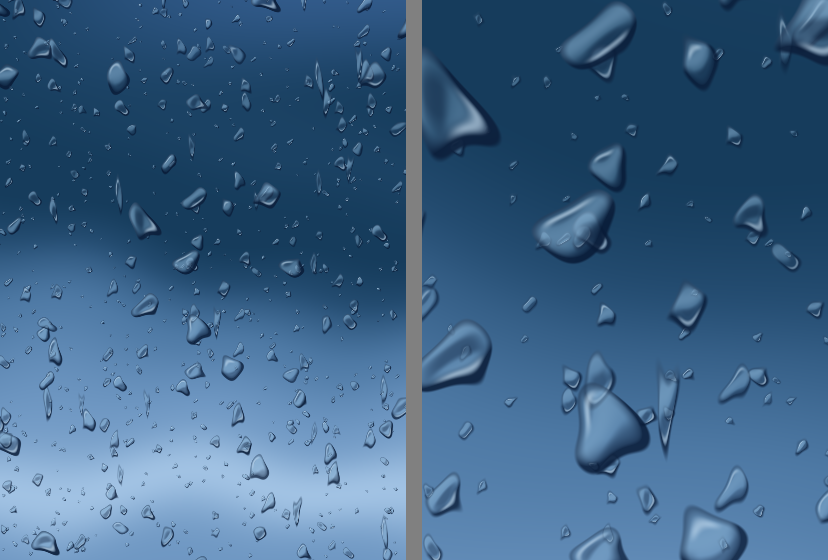
Left, the full canvas; right, a detail of the centre.
A WebGL 1 fragment shader for this texture:

```glsl
precision highp float;
// Rain drops on a window pane before a blurred blue dusk sky.
uniform vec2 u_resolution;

// Palette
const vec3 INK   = vec3(0.02, 0.09, 0.20);
const vec3 NIGHT = vec3(0.085, 0.235, 0.36);
const vec3 DUSK  = vec3(0.16, 0.32, 0.47);
const vec3 MIST  = vec3(0.30, 0.47, 0.64);
const vec3 HAZE  = vec3(0.43, 0.59, 0.76);
const vec3 GLOW  = vec3(0.63, 0.76, 0.89);
const vec3 WATER = vec3(0.52, 0.68, 0.81);
const vec3 GLINT = vec3(0.80, 0.89, 0.96);

// Tuning, lengths in canvas heights
const float GLOW_HEIGHT = 0.13;
const float GLOW_WIDTH  = 0.075;
const float EDGE_BLUR   = 0.0011;
const float SHAPE_WARP  = 0.25;
const vec2  LIGHT_DIR   = vec2(-0.6, 0.8);

vec2 hash2(vec2 p) {
  vec2 k = vec2(dot(p, vec2(127.1, 311.7)), dot(p, vec2(269.5, 183.3)));
  return fract(sin(k) * 43758.5453);
}

// Out-of-focus bands of sky, bent by slow sines
vec3 sky(vec2 p) {
  float wave = 0.018 * sin(p.x * 9.0 + p.y * 5.0 + 1.0)
             + 0.012 * sin(p.x * 17.0 - p.y * 8.0);
  float slope = 0.16 * (p.x - 0.36) * smoothstep(0.2, 0.5, p.y);
  float y = p.y + wave + slope;
  float g = (y - GLOW_HEIGHT) / GLOW_WIDTH;
  vec3 c = mix(HAZE, GLOW, exp(-g * g));
  c = mix(c, MIST, smoothstep(0.24, 0.43, y));
  c = mix(c, DUSK, smoothstep(0.39, 0.53, y));
  c = mix(c, NIGHT, smoothstep(0.47, 0.60, y));
  float cloud = 0.5 + 0.5 * sin(p.x * 6.0 + 2.0 * sin(p.y * 9.0) + 4.0);
  c = mix(c, DUSK, 0.3 * cloud * smoothstep(0.6, 0.75, y));
  float top = smoothstep(0.80, 1.04, p.y) * smoothstep(-0.25, 0.55, p.x);
  return mix(c, vec3(0.20, 0.36, 0.55), top);
}

// Colour inside one drop; q is the place in the drop, r runs 0 to 1 at its rim
vec3 shadeDrop(vec3 scene, vec2 q, float r, float seed) {
  float facing = dot(q, LIGHT_DIR);
  float fold = 0.5 + 0.5 * sin(q.x * 2.4 - q.y * 3.2 + seed * 6.28);
  float body = 0.15 + 0.35 * fold + 0.2 * smoothstep(-0.5, 0.6, facing);
  vec3 c = mix(scene, WATER, body);
  float crescent = smoothstep(0.4, 0.95, r) * smoothstep(0.2, -0.6, facing);
  float outline = 0.5 * smoothstep(0.72, 1.0, r);
  float hollow = 0.4 * smoothstep(0.65, 0.1, fold) * smoothstep(0.9, 0.3, r);
  c = mix(c, INK, clamp(0.85 * crescent + outline + hollow, 0.0, 0.88));
  float side = seed > 0.45 ? -facing : facing;
  float arc = smoothstep(0.17, 0.0, abs(r - 0.68)) * smoothstep(0.25, 0.65, side);
  return mix(c, GLINT, 0.6 * arc);
}

// One jittered cell layer of drops laid over the scene
vec3 drops(vec3 scene, vec2 p, float cell, float size, float stretch,
           float taper, float chance, float layer) {
  vec3 c = scene;
  vec2 home = floor(p / cell);
  float blur = max(EDGE_BLUR, 0.6 / u_resolution.y);
  for (int j = -1; j <= 1; j++) {
    for (int i = -1; i <= 1; i++) {
      vec2 id = home + vec2(float(i), float(j));
      vec2 place = hash2(id + layer);
      vec2 form = hash2(id + layer + 37.3);
      vec2 look = hash2(id + layer + 71.9);
      float present = step(look.x, chance);
      float radius = size * mix(0.5, 1.0, form.x);
      float tall = stretch * mix(0.75, 1.35, form.y * form.y);
      vec2 q = p - (id + 0.5 + 0.8 * (place - 0.5)) * cell;
      q.x -= q.y * (place.y - 0.5) * 0.9 / stretch;
      q /= radius * vec2(1.0, tall);
      q += SHAPE_WARP * sin(q.yx * 2.4 + 6.28 * vec2(form.y, place.x));
      q.x *= 1.0 + taper * q.y;
      float r = length(q);
      float w = blur / radius;
      float cover = present * (1.0 - smoothstep(1.0 - w, 1.0 + w, r));
      vec3 water = shadeDrop(scene, q, min(r, 1.0), look.y);
      c = mix(c, water, cover * mix(0.65, 1.0, form.x));
    }
  }
  return c;
}

void main() {
  vec2 p = gl_FragCoord.xy / u_resolution.y;
  vec3 c = sky(p);
  // Specks, beads, runs and full drops: cell, size, stretch, taper, chance
  c = drops(c, p, 0.024, 0.0036, 1.15, 0.0, 0.30, 3.0);
  c = drops(c, p, 0.036, 0.0062, 1.25, 0.2, 0.32, 19.0);
  c = drops(c, p, 0.120, 0.0065, 4.60, -0.5, 0.40, 43.0);
  c = drops(c, p, 0.056, 0.0120, 1.50, 0.3, 0.42, 58.0);
  c = drops(c, p, 0.098, 0.0230, 1.05, 0.25, 0.38, 87.0);
  gl_FragColor = vec4(c, 1.0);
}
```
